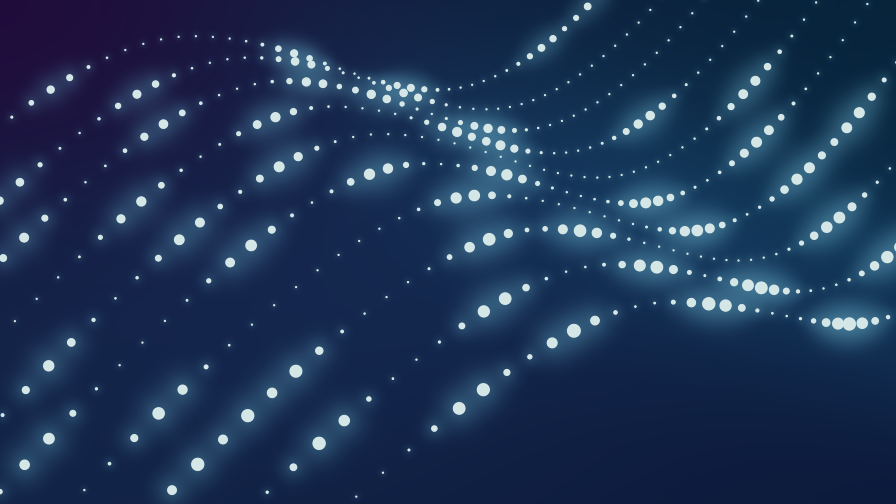
Reproduce this background procedurally as a WebGL 2 fragment shader.

```glsl
#version 300 es
precision highp float;
uniform vec2 u_resolution;
out vec4 outColor;

const float STRANDS = 10.0;

// Trough of each strand, on a grid 768 wide and 432 high with y down.
const float troughX[10] = float[10](375.0, 417.0, 441.0, 475.0, 512.0,
                                    543.0, 587.0, 633.0, 684.0, 728.0);

// Centres of the swells, where the beads of a strand grow.
const vec3 swellLeft[10] = vec3[10](
    vec3(47, 252, 350), vec3(9, 120, 258), vec3(19, 137, 268), vec3(116, 233, 391),
    vec3(43, 160, 242), vec3(35, 212, 322), vec3(140, 400, 400), vec3(168, 211, 250),
    vec3(280, 425, 425), vec3(405, 490, 490));
const vec3 swellRight[10] = vec3[10](
    vec3(467, 507, 900), vec3(350, 900, 900), vec3(322, 418, 900), vec3(428, 553, 900),
    vec3(643, 900, 900), vec3(432, 557, 650), vec3(597, 688, 732), vec3(417, 498, 715),
    vec3(558, 650, 765), vec3(612, 728, 728));

// Bead spacing left of the trough: linear and quadratic terms.
vec2 leftSpacing(float k) {
    return vec2(11.2 - 0.022 * k * k, 0.109 + 0.0019 * k * k);
}

float rightSpacing(float k) {
    return 9.9 + 0.13 * k;
}

// Bead i of strand k: a long slope, a crest, a trough, then a rise.
vec2 beadPosition(float k, float i) {
    float u = max(-i, 0.0);
    float r = max(i, 0.0);
    vec2 s = leftSpacing(k);
    float x = troughX[int(k)] + rightSpacing(k) * r - s.x * u - s.y * u * u;
    float crest = 16.2 - 0.45 * k;
    float drop = 46.0 - 1.5 * k - 0.17 * k * k;
    float v = max(u - crest, 0.0);
    float y = 77.0 + 16.0 * k + 0.7 * k * k;
    y -= drop * 0.5 * (1.0 - cos(3.14159 * min(u / crest, 1.0)));
    y += (0.9 + 0.03 * k) * v * v / (1.0 + 0.025 * v);
    y -= (0.5 + 0.02 * k) * r * r / (1.0 + 0.014 * r);
    return vec2(x, y);
}

// Inverse of the spacing: the bead index nearest to column x.
float nearestBead(float k, float x) {
    float dx = x - troughX[int(k)];
    vec2 s = leftSpacing(k);
    float u = (sqrt(s.x * s.x + 4.0 * s.y * max(-dx, 0.0)) - s.x) / (2.0 * s.y);
    return round(dx > 0.0 ? dx / rightSpacing(k) : -u);
}

float beadRadius(float k, float x) {
    float width = mix(24.0, 36.0, k / STRANDS) * mix(1.1, 0.75, x / 768.0);
    vec3 a = (x - swellLeft[int(k)]) / width;
    vec3 b = (x - swellRight[int(k)]) / width;
    vec3 swell = max(exp(-a * a), exp(-b * b));
    float peak = max(swell.x, max(swell.y, swell.z));
    return 0.95 + (2.7 + 0.32 * k) * mix(1.0, 0.85, x / 768.0) * peak;
}

vec3 background(vec2 p) {
    vec2 uv = p / vec2(768.0, 432.0);
    vec3 top = mix(vec3(0.075, 0.085, 0.23), vec3(0.025, 0.14, 0.23), uv.x);
    vec3 bottom = mix(vec3(0.065, 0.135, 0.27), vec3(0.045, 0.095, 0.225), uv.x);
    vec3 color = mix(top, bottom, smoothstep(0.0, 1.0, uv.y));
    // Violet corner
    color += vec3(0.05, -0.04, 0.0) * exp(-dot(uv, uv) * 9.0);
    // Broad light along the sheet
    float across = (p.y - 60.0 - 0.36 * (p.x - 250.0)) / 115.0;
    color += vec3(0.025, 0.085, 0.10) * exp(-across * across) * smoothstep(60.0, 620.0, p.x);
    vec2 middle = (uv - vec2(0.4, 0.55)) * vec2(1.7, 1.9);
    return color + vec3(0.02, 0.035, 0.055) * exp(-dot(middle, middle) * 2.0);
}

void main() {
    float unit = 432.0 / u_resolution.y;
    vec2 p = vec2(gl_FragCoord.x, u_resolution.y - gl_FragCoord.y) * unit;
    float core = 0.0;
    float glow = 0.0;

    // Only the beads near this column of each strand can reach the pixel
    for (float k = 0.0; k < STRANDS; k++) {
        float nearest = nearestBead(k, p.x);
        for (float j = -4.0; j <= 4.0; j++) {
            vec2 bead = beadPosition(k, nearest + j);
            float radius = beadRadius(k, bead.x);
            float d = distance(p, bead);
            core = max(core, 1.0 - smoothstep(radius - 0.6 * unit, radius + 0.6 * unit, d));
            float reach = min(9.0 * radius, 42.0);
            float fall = max(1.0 - d / reach, 0.0);
            glow += fall * fall * fall * min(0.12 + 0.12 * radius, 0.75);
        }
    }

    vec3 color = mix(background(p), vec3(0.33, 0.57, 0.68), 1.0 - exp(-glow));
    color = mix(color, vec3(0.83, 0.90, 0.90), core);
    outColor = vec4(color, 1.0);
}
```
